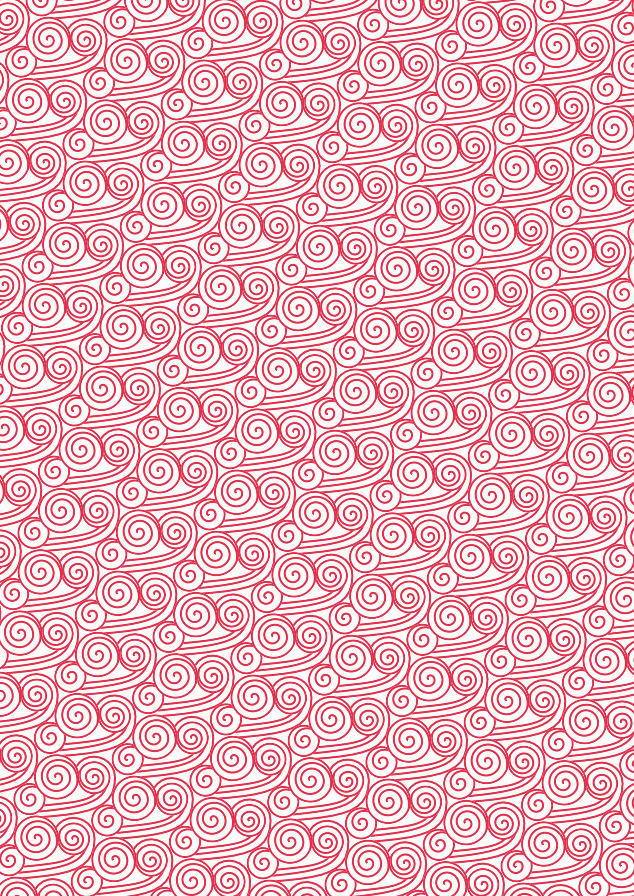
Give the GLSL for this pattern, as a Shadertoy shader.

```glsl
const float CANVAS_HEIGHT = 1152.0;          // design units from bottom to top
const vec2 STEP_ACROSS = vec2(100.0, -27.5); // lattice vectors
const vec2 STEP_DOWN = vec2(-26.3, -78.7);
const vec2 ANCHOR = vec2(457.0, 649.0);      // centre of one large curl
const float HALF_LINE = 1.3;
const float TAU = 6.2831853;
const vec3 PAPER = vec3(1.0, 0.99, 0.99);
const vec3 INK = vec3(0.88, 0.19, 0.295);

float coverage(float signedDist, float pixel) {
    return 1.0 - smoothstep(-0.55 * pixel, 0.55 * pixel, signedDist);
}

float segmentDistance(vec2 p, vec2 a, vec2 b) {
    vec2 ab = b - a;
    vec2 ap = p - a;
    return length(ap - ab * clamp(dot(ap, ab) / dot(ab, ab), 0.0, 1.0));
}

vec2 bezier(vec2 a, vec2 b, vec2 c, vec2 d, float t) {
    float u = 1.0 - t;
    return u * u * u * a + 3.0 * u * u * t * b + 3.0 * u * t * t * c + t * t * t * d;
}

float bezierDistance(vec2 p, vec2 a, vec2 b, vec2 c, vec2 d) {
    const int PIECES = 10;
    float nearest = 1e4;
    vec2 previous = a;
    for (int i = 1; i <= PIECES; i++) {
        vec2 next = bezier(a, b, c, d, float(i) / float(PIECES));
        nearest = min(nearest, segmentDistance(p, previous, next));
        previous = next;
    }
    return nearest;
}

// Clockwise spiral whose last turn swings out into a round rim at joinAngle
float curlDistance(vec2 p, float radius, float pitch, float joinAngle) {
    float r = length(p);
    float angle = r > 0.0 ? atan(p.y, p.x) : 0.0;
    float turn = fract(radius / pitch - (angle - joinAngle) / TAU);
    float slope = pitch / (TAU * max(r, 1.0));
    float stretch = sqrt(1.0 + slope * slope);
    float nearest = abs(r - radius);
    for (int winding = 0; winding < 3; winding++) {
        float arm = min((float(winding) + turn) * pitch, radius);
        float swing = clamp((arm - radius) / pitch + 1.0, 0.0, 1.0);
        arm -= 0.85 * pitch * (swing - swing * swing * swing);
        nearest = min(nearest, abs(r - arm) / stretch);
    }
    return nearest;
}

// Opaque disc with a curl drawn on it
float paintCurl(float ink, vec2 p, float radius, float pitch, float joinAngle, float pixel) {
    float disc = coverage(length(p) - radius - HALF_LINE, pixel);
    if (disc <= 0.0) return ink;
    float line = coverage(curlDistance(p, radius, pitch, joinAngle) - HALF_LINE, pixel);
    return mix(ink, line, disc);
}

// Hood over the right curl, and the streamers fanning back below the cloud
float tailsDistance(vec2 p) {
    float hood = bezierDistance(p, vec2(24.6, 12.5), vec2(38.4, 36.4), vec2(75, 26.6), vec2(75, -1));
    float sweep = bezierDistance(p, vec2(75, -1), vec2(75, -40), vec2(45, -47), vec2(-24, -52));
    float outer = bezierDistance(p, vec2(64, -13), vec2(56, -33), vec2(34, -39), vec2(-22, -44.5));
    float inner = bezierDistance(p, vec2(50, -21), vec2(40, -31), vec2(22, -33), vec2(-20, -37));
    return min(min(hood, sweep), min(outer, inner));
}

float paintCloud(float ink, vec2 p, float pixel) {
    ink = paintCurl(ink, p - vec2(-35.0, -28.5), 19.5, 12.0, 0.7, pixel);
    ink = paintCurl(ink, p - vec2(48.0, -1.0), 20.0, 9.0, 2.6, pixel);
    return paintCurl(ink, p, 28.0, 10.3, -0.4, pixel);
}

void mainImage(out vec4 fragColor, in vec2 fragCoord) {
    float pixel = CANVAS_HEIGHT / iResolution.y;
    vec2 p = fragCoord * pixel - ANCHOR;

    // Nearest lattice cell, measured from the middle of a cloud
    vec2 middle = vec2(10.0, -11.0);
    mat2 lattice = mat2(STEP_ACROSS, STEP_DOWN);
    vec2 cell = round(inverse(lattice) * (p - middle));
    vec2 local = p - lattice * cell;

    // Tails lie below every curl
    float tails = 1e4;
    for (int y = -1; y <= 1; y++)
        for (int x = -1; x <= 1; x++)
            tails = min(tails, tailsDistance(local - lattice * vec2(x, y)));
    float ink = coverage(tails - HALF_LINE, pixel);

    for (int y = -1; y <= 1; y++)
        for (int x = -1; x <= 1; x++)
            ink = paintCloud(ink, local - lattice * vec2(x, y), pixel);

    fragColor = vec4(mix(PAPER, INK, ink), 1.0);
}
```
